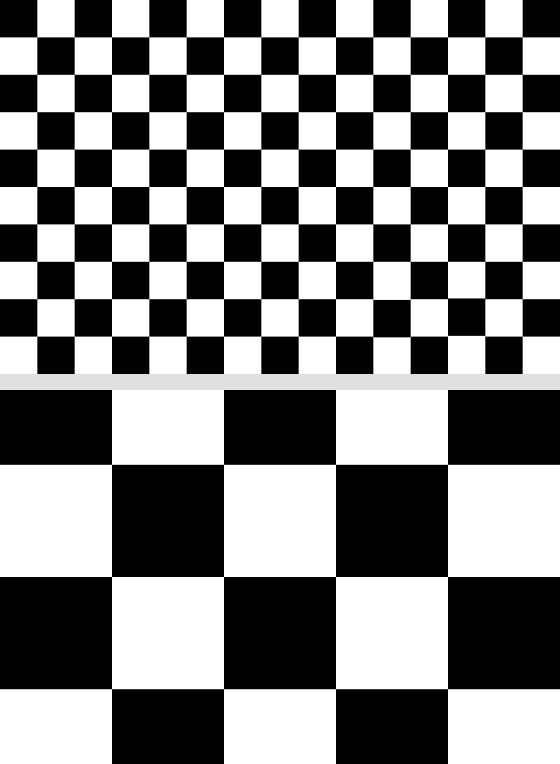
Top: the whole. Bottom: its middle third, enlarged.
This pattern is drawn by a WebGL 1 fragment shader. Its source:

```glsl
precision highp float;

uniform vec2 u_resolution;

// Running integral of a square wave that is +1, then -1, over each pair of cells
vec2 waveIntegral(vec2 x) {
    return 1.0 - abs(mod(x, 2.0) - 1.0);
}

// Square wave on each axis, averaged over the pixel footprint
vec2 smoothWave(vec2 x, vec2 footprint) {
    return (waveIntegral(x + 0.5 * footprint) - waveIntegral(x - 0.5 * footprint)) / footprint;
}

// 1 inside the given column, 0 elsewhere
float inColumn(float x, float column) {
    return 1.0 - step(0.5, abs(x - column - 0.5));
}

void main() {
    vec2 cells = vec2(15.0, 10.0);
    vec2 footprint = cells / u_resolution;
    vec2 p = gl_FragCoord.xy * footprint;

    // Two tiles in the second row sit slightly low and slightly high
    float nearSecondRow = 1.0 - step(1.0, abs(p.y - 1.5));
    p.y += 0.02 * nearSecondRow * (inColumn(p.x, 10.0) - inColumn(p.x, 12.0));

    // The product of the two waves alternates white and black cells
    vec2 wave = smoothWave(p, footprint);
    float checker = 0.5 + 0.5 * wave.x * wave.y;
    gl_FragColor = vec4(vec3(checker), 1.0);
}
```
